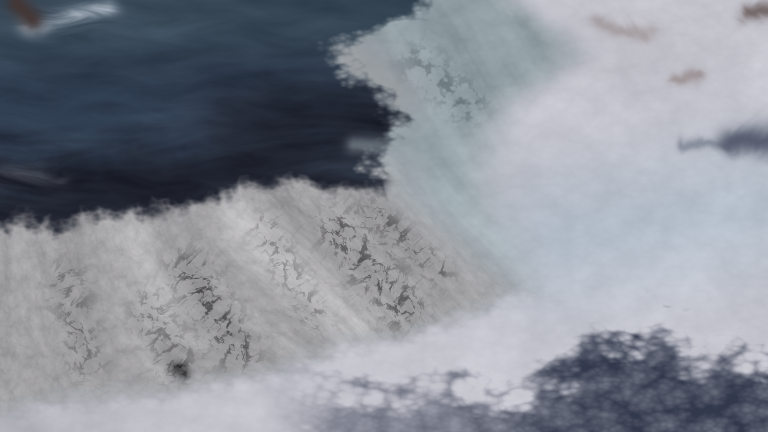
Give the GLSL for this texture, as a Shadertoy shader.

```glsl
// A river spilling over a curved ledge: dark water, grey falls, pale chute, foam.
// Soft masks shape the regions; warped sines make the currents and
// cellular noise scatters spray, dark flecks and broken foam.
#define RIVER_DARK vec3(.125, .14, .185)
#define RIVER_BLUE vec3(.19, .245, .32)
#define FALL_GREY vec3(.635, .63, .64)
#define CHUTE_TEAL vec3(.56, .61, .635)
#define FOAM_WHITE vec3(.77, .77, .805)
#define FOAM_BLUE vec3(.70, .74, .785)
#define POOL_DARK vec3(.20, .225, .30)
#define ROCK_BROWN vec3(.27, .21, .20)
#define SPECKLE .33
#define ramp smoothstep

vec2 hash2(vec2 p) {
  vec3 q = fract(p.xyx * vec3(.1031, .103, .0973));
  q += dot(q, q.yzx + 33.33);
  return fract((q.xx + q.yz) * q.zy);
}

// Distance to the nearest scattered point
float cells(vec2 p) {
  vec2 id = floor(p), f = fract(p);
  float d = 2.;
  for (int k = 0; k < 9; k++) {
    vec2 o = vec2(k % 3 - 1, k / 3 - 1);
    vec2 r = o + hash2(id + o) - f;
    d = min(d, dot(r, r));
  }
  return sqrt(d);
}

// Layered cells around zero, for clumps and spray
float clumps(vec2 p) {
  return cells(p) + .6 * cells(p * 2.1 + 7.) + .4 * cells(p * 4.3 + 3.) - .92;
}

// Smooth rotated and warped sines, about -1 to 1
float waves(vec2 p) {
  float sum = 0., amp = .5;
  for (int i = 0; i < 4; i++) {
    p += .6 * sin(p.yx * 1.3 + float(i) * 1.9);
    sum += amp * sin(p.x) * cos(p.y);
    p = mat2(1.36, 1.16, -1.16, 1.36) * p + 2.3;
    amp *= .58;
  }
  return sum;
}

// Soft stroke from ends.xy to ends.zw
float stroke(vec2 p, vec4 ends, float width) {
  vec2 a = p - ends.xy, b = ends.zw - ends.xy;
  vec2 d = (a - b * clamp(dot(a, b) / dot(b, b), 0., 1.)) / width;
  return exp(-dot(d, d));
}

float crestHeight(float x) {
  return .48 + .035 * ramp(.1, .36, x) + .06 * ramp(.38, .62, x) - .015 * ramp(.75, .9, x);
}

vec3 riverColor(vec2 p, float crest) {
  float ripple = waves(p * vec2(5, 26)), fine = waves(p * vec2(18, 60) + 4.);
  vec3 c = mix(RIVER_DARK, RIVER_BLUE, ramp(.02, .27, p.y - crest + .09 * ripple));
  c = mix(c, vec3(.225, .29, .34), .7 * ramp(.78, .95, p.y));
  c = mix(c, RIVER_DARK, .75 * stroke(p, vec4(.55, .72, .85, .74), .1));
  c += .12 * stroke(p, vec4(0, .595, .14, .585), .022) * (.8 + fine);
  c += vec3(.9, 1, 1.1) * (.045 * ripple + .025 * fine);
  c = mix(c, FOAM_BLUE, .6 * stroke(p, vec4(.07, .94, .25, .975), .025) * (.8 + fine));
  return mix(c, ROCK_BROWN, .9 * stroke(p, vec4(.04, .99, .075, .955), .024));
}

vec3 fallColor(vec2 p) {
  float drop = crestHeight(p.x) - p.y;
  vec2 flow = vec2(p.x - mix(.15, .85, ramp(0., .85, p.x)) * drop, drop);
  vec3 c = FALL_GREY + .055 * waves(flow * vec2(28, 5)) - .06 * clumps(flow * vec2(34, 22));
  c += .1 * stroke(p, vec4(.56, .49, .82, .25), .05);
  c += .05 * stroke(p, vec4(.32, .43, .38, .27), .07);
  // Wet rock showing through along the flow
  float gaps = stroke(p, vec4(.44, .37, .55, .19), .042)
    + .9 * stroke(p, vec4(.79, .46, .93, .29), .05)
    + .55 * stroke(p, vec4(.61, .47, .73, .27), .032)
    + .65 * stroke(p, vec4(.87, .51, 1.02, .37), .025)
    + .5 * stroke(p, vec4(.15, .35, .2, .16), .04)
    + .55 * stroke(p, vec4(.35, .28, .41, .16), .045);
  float fleck = ramp(-.12, .32, clumps(p * 38. + waves(p * 20.)));
  c -= SPECKLE * min(gaps + .08, 1.) * (.12 + .8 * fleck);
  return c - .32 * stroke(p, vec4(.412, .147, .425, .137), .017);
}

void mainImage(out vec4 fragColor, in vec2 fragCoord) {
  vec2 p = fragCoord / iResolution.xy * vec2(16. / 9., 1);
  float broad = waves(p * 7.), fine = waves(p * 28. + 2.);
  float rough = clumps(p * vec2(13, 20));

  // Foam field, cooler in the middle of the right side
  vec3 col = mix(FOAM_WHITE, FOAM_BLUE, stroke(p, vec4(1.3, .45, 1.75, .52), .17));
  col += .035 * broad + .012 * fine - .03 * rough;
  col -= .08 * ramp(.6, 0., p.x) * ramp(.2, 0., p.y);

  // Pale chute curving down from the top, ending in the foam below
  float foamLine = .06 + .08 * p.x + .12 * p.x * p.x + .02 * broad;
  float aboveFoam = ramp(-.045, .035, p.y - foamLine + .02 * rough);
  float edge = 1.14 + .2 * exp(-pow(abs(p.y - .88) / .09, 2.)) + .08 * ramp(.6, .3, p.y);
  float silk = waves(vec2(p.x + .8 * p.y, p.x * .8 - p.y) * vec2(24, 5));
  vec3 teal = CHUTE_TEAL + .06 * ramp(.85, .45, p.y) + .045 * silk - .04 * rough;
  teal -= .13 * stroke(p, vec4(.97, .85, 1.08, .76), .05) * ramp(-.2, .3, clumps(p * 28.));
  teal = mix(teal, FALL_GREY, .6 * stroke(p, vec4(.8, .87, .9, .78), .07));
  col = mix(col, teal, ramp(.09, -.09, p.x - edge - .04 * broad) * aboveFoam);

  // Grey falls, then the dark river above their ragged crest
  float side = .92 + 1.15 * max(.56 - p.y, 0.);
  float fall = ramp(.11, -.11, p.x - side) * aboveFoam * ramp(.68, .58, p.y);
  col = mix(col, fallColor(p), fall);
  float crest = crestHeight(p.x) + .03 * waves(p * vec2(22, 9)) + .025 * rough;
  float bank = .9 - .11 * ramp(.76, .87, p.y) + .2 * ramp(.89, 1., p.y);
  bank += .05 * waves(p * vec2(9, 26)) + .06 * rough;
  float river = ramp(.04, -.04, p.x - bank) * ramp(-.022, .024, p.y - crest);
  river *= 1. - .5 * stroke(p, vec4(.82, .665, .92, .66), .02);
  col = mix(col, riverColor(p, crest), river);

  // Dark pool broken by drifting foam
  float poolTop = .115 + .1 * ramp(1.2, 1.45, p.x) - .03 * ramp(1.55, 1.78, p.x);
  float drift = clumps(p * vec2(8, 14) + .12 * broad) + .4 * waves(p * vec2(8, 17));
  float pool = ramp(.035, -.075, p.y - poolTop - .13 * drift) * ramp(.6, .85, p.x);
  pool *= mix(.55, .95, ramp(.95, 1.4, p.x)) * (.9 + .35 * rough);
  col = mix(col, POOL_DARK, clamp(pool, 0., 1.));

  // Rocks among the foam
  p += .015 * fine;
  col = mix(col, POOL_DARK + .08, .85 * stroke(p, vec4(1.7, .675, 1.8, .675), .032));
  col = mix(col, POOL_DARK + .14, .5 * stroke(p, vec4(1.58, .665, 1.7, .67), .015));
  col = mix(col, ROCK_BROWN + .25, .55 * stroke(p, vec4(1.57, .822, 1.61, .82), .015));
  col = mix(col, ROCK_BROWN + .25, .45 * stroke(p, vec4(1.38, .945, 1.5, .925), .02));
  col = mix(col, ROCK_BROWN + .06, .7 * stroke(p, vec4(1.73, .97, 1.8, .97), .018));
  fragColor = vec4(clamp(col, 0., 1.), 1);
}
```
